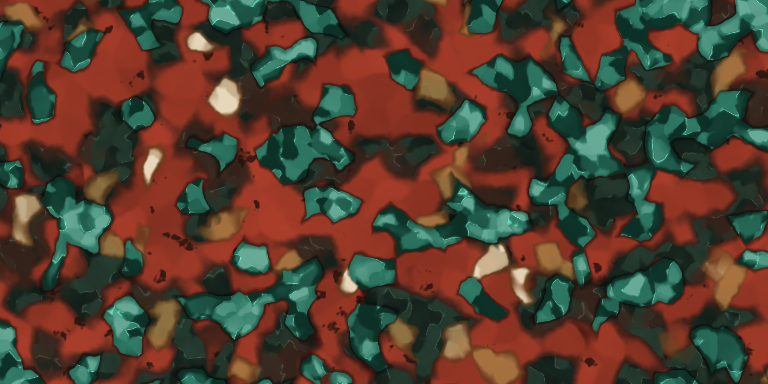
Give the GLSL for this texture, as a WebGL 1 fragment shader.

```glsl
precision highp float;
// Polished chips in resin: rounded red lumps, amber flakes and faceted teal
// shards over a dark glassy ground. Each layer is a soft cellular field where
// random cells are "on"; neighbouring on-cells merge into larger pieces.

#define RED_SCALE 11.5
#define RED_SHARE 0.66
#define AMBER_SCALE 13.0
#define AMBER_SHARE 0.12
#define TEAL_SCALE 13.0
#define TEAL_SHARE 0.29
#define FACET_SCALE 27.0
#define WARP 0.011
#define SHADOW 0.50
#define GLINT 0.6

uniform vec2 u_resolution;

const vec3 GROUND_DARK = vec3(0.06, 0.10, 0.08);
const vec3 GROUND_LIGHT = vec3(0.16, 0.25, 0.20);
const vec3 RED_EDGE = vec3(0.25, 0.135, 0.10);
const vec3 RED_CORE = vec3(0.61, 0.22, 0.15);
const vec3 AMBER_EDGE = vec3(0.38, 0.23, 0.11);
const vec3 AMBER_CORE = vec3(0.66, 0.50, 0.27);
const vec3 CREAM = vec3(0.90, 0.84, 0.73);
const vec3 TEAL_DEEP = vec3(0.05, 0.19, 0.15);
const vec3 TEAL_BODY = vec3(0.17, 0.46, 0.38);
const vec3 TEAL_SHEEN = vec3(0.46, 0.72, 0.64);

vec4 hash4(vec2 cell) {
  vec4 n = vec4(dot(cell, vec2(127.1, 311.7)), dot(cell, vec2(269.5, 183.3)),
                dot(cell, vec2(419.2, 371.9)), dot(cell, vec2(71.7, 233.1)));
  return fract(sin(n) * 43758.55);
}

// Layered sines, roughly -1 to 1
float waves(vec2 p) {
  float sum = 0.0, amp = 0.5;
  for (int i = 0; i < 4; i++) {
    sum += amp * sin(p.x + 1.7 * sin(p.y * 0.8)) * cos(p.y + 1.3 * sin(p.x * 0.7));
    p = mat2(1.28, 1.54, -1.54, 1.28) * p + 3.1;
    amp *= 0.55;
  }
  return sum;
}

// x: signed depth in cells, positive inside a chip; y: tone of the chip
vec2 chips(vec2 p, float share, float sharpness, float seed) {
  vec2 base = floor(p);
  float on = 1e-30, off = 1e-30, tone = 0.0;
  for (int j = -2; j <= 2; j++) {
    for (int i = -2; i <= 2; i++) {
      vec2 cell = base + vec2(float(i), float(j));
      vec4 h = hash4(cell + seed);
      vec2 away = p - cell - h.xy;
      float turn = 6.2832 * h.z;
      float c = cos(turn), s = sin(turn);
      away = mat2(c, s, -s, c) * away * vec2(1.35, 0.78);
      float weight = exp(-sharpness * length(away));
      if (h.w < share) {
        on += weight;
        tone += weight * fract(h.z * 7.31 + h.x);
      } else {
        off += weight;
      }
    }
  }
  return vec2(log(on / off) / sharpness, tone / on);
}

void main() {
  vec2 p = gl_FragCoord.xy / u_resolution.y;
  float cloud = waves(p * 10.0 + 2.0);
  vec2 q = p + WARP * vec2(waves(p * 22.0), waves(p * 22.0 + 40.0));

  // Facets shared by the dark glass and the teal shards
  vec2 facet = chips(q * FACET_SCALE + 0.3 * cloud, 0.5, 28.0, 151.0);
  float plane = smoothstep(-0.25, 0.3, facet.x);
  float ridge = exp(-16.0 * abs(facet.x)) * smoothstep(-0.05, 0.4, waves(p * 48.0 + 5.0));

  // Dark glassy ground with faint brown murk
  float gloom = 0.5 + 0.5 * waves(p * 30.0 + 7.0);
  vec3 color = mix(GROUND_DARK, GROUND_LIGHT, 0.55 * plane + 0.45 * gloom);
  color = mix(color, RED_EDGE, 0.7 * smoothstep(0.0, 0.4, cloud));
  color += 0.25 * ridge * TEAL_SHEEN;

  // Rounded red lumps, darker toward their rims and in small pits
  vec2 red = chips(q * RED_SCALE, RED_SHARE, 17.0, 11.0);
  float bulge = smoothstep(0.02, 0.52, red.x + 0.09 * waves(p * 44.0 + 9.0));
  vec3 redColor = mix(RED_EDGE, RED_CORE, bulge);
  redColor *= 0.86 + 0.20 * red.y + 0.06 * cloud;
  float pit = smoothstep(0.50, 0.68, waves(p * 27.0 + 61.0));
  redColor = mix(redColor, RED_EDGE * 0.5, 0.8 * pit);
  color = mix(color, redColor, smoothstep(-0.05, 0.07, red.x));

  // Translucent amber flakes, a few with a cream heart
  vec2 amber = chips(q * AMBER_SCALE, AMBER_SHARE, 22.0, 53.0);
  float glow = smoothstep(0.0, 0.45, amber.x + 0.15 * cloud + 0.12 * (plane - 0.5));
  vec3 amberColor = mix(AMBER_EDGE, AMBER_CORE, glow);
  color = mix(color, amberColor, 0.8 * smoothstep(-0.12, 0.12, amber.x));
  float heart = smoothstep(0.10, 0.32, amber.x) * smoothstep(0.70, 0.82, amber.y);
  color = mix(color, CREAM, heart * (0.65 + 0.35 * plane));

  // Faceted teal shards over a soft contact shadow
  vec2 teal = chips(q * TEAL_SCALE, TEAL_SHARE, 34.0, 97.0);
  color *= 1.0 - SHADOW * smoothstep(-0.25, 0.0, teal.x);
  float light = 0.66 * plane * (0.5 + 0.5 * facet.y) + 0.10 * cloud;
  light += 0.55 * teal.y * smoothstep(0.0, 0.4, teal.x);
  vec3 tealColor = mix(TEAL_DEEP, TEAL_BODY, smoothstep(0.08, 0.58, light));
  tealColor = mix(tealColor, TEAL_SHEEN, 0.8 * smoothstep(0.60, 1.0, light));
  tealColor += GLINT * ridge * TEAL_SHEEN;
  color = mix(color, tealColor, smoothstep(-0.04, 0.06, teal.x));

  gl_FragColor = vec4(clamp(color, 0.0, 1.0), 1.0);
}
```
